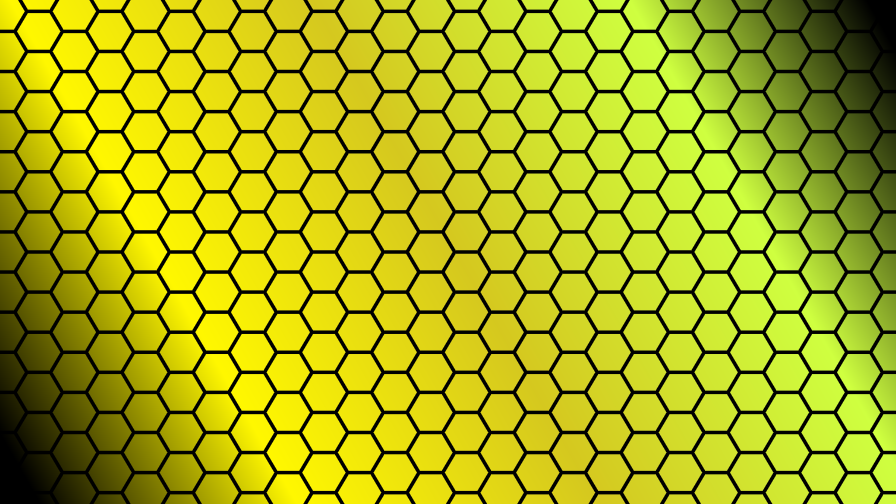
Reproduce this pattern procedurally as a Shadertoy shader.

```glsl
// Black honeycomb lines over a tilted yellow-to-lime ramp that fades to black
// in two opposite corners. Each pixel takes the nearer of two offset lattices
// of flat-topped hexagons; the distance to the cell border gives the line.

#define REPEATS 12.566          // hexagon periods across and down
#define PHASE vec2(0.26, 0.5)   // lattice offset from the centre, in periods
#define LINE_WIDTH 0.087        // line width, as a share of the cell height
#define RAMP_TILT 0.57          // sideways shift of the ramp per canvas height
#define YELLOW vec3(1.0, 0.97, 0.0)
#define MUSTARD vec3(0.835, 0.785, 0.12)
#define LIME vec3(0.81, 1.0, 0.25)

const vec2 PERIOD = vec2(1.7320508, 1.0);

// Hexagonal radius: 0.5 on the border of a cell of height one.
float hexRadius(vec2 p) {
    p = abs(p);
    return max(p.y, dot(p, vec2(0.8660254, 0.5)));
}

// Distance to the nearest border of the honeycomb.
float borderDistance(vec2 cell) {
    vec2 a = (fract(cell + 0.5) - 0.5) * PERIOD;
    vec2 b = (fract(cell) - 0.5) * PERIOD;
    return 0.5 - min(hexRadius(a), hexRadius(b));
}

// Five linear stops: black, yellow, mustard, lime, black.
vec3 ramp(float t) {
    vec3 color = mix(vec3(0.0), YELLOW, clamp((t + 0.49) / 0.51, 0.0, 1.0));
    color = mix(color, MUSTARD, clamp((t - 0.02) / 0.60, 0.0, 1.0));
    color = mix(color, LIME, clamp((t - 0.62) / 0.63, 0.0, 1.0));
    return color * clamp((1.72 - t) / 0.47, 0.0, 1.0);
}

void mainImage(out vec4 fragColor, in vec2 fragCoord) {
    vec2 uv = fragCoord / iResolution.xy;

    // Background, measured in canvas heights along the tilted axis
    float t = uv.x * 16.0 / 9.0 - RAMP_TILT * (1.0 - uv.y);
    vec3 color = ramp(t);

    // Honeycomb lines, smoothed over one pixel
    float border = borderDistance((uv - 0.5) * REPEATS - PHASE);
    float pixel = REPEATS / iResolution.y;
    float fill = clamp((border - 0.5 * LINE_WIDTH) / pixel + 0.5, 0.0, 1.0);

    fragColor = vec4(color * fill, 1.0);
}
```
